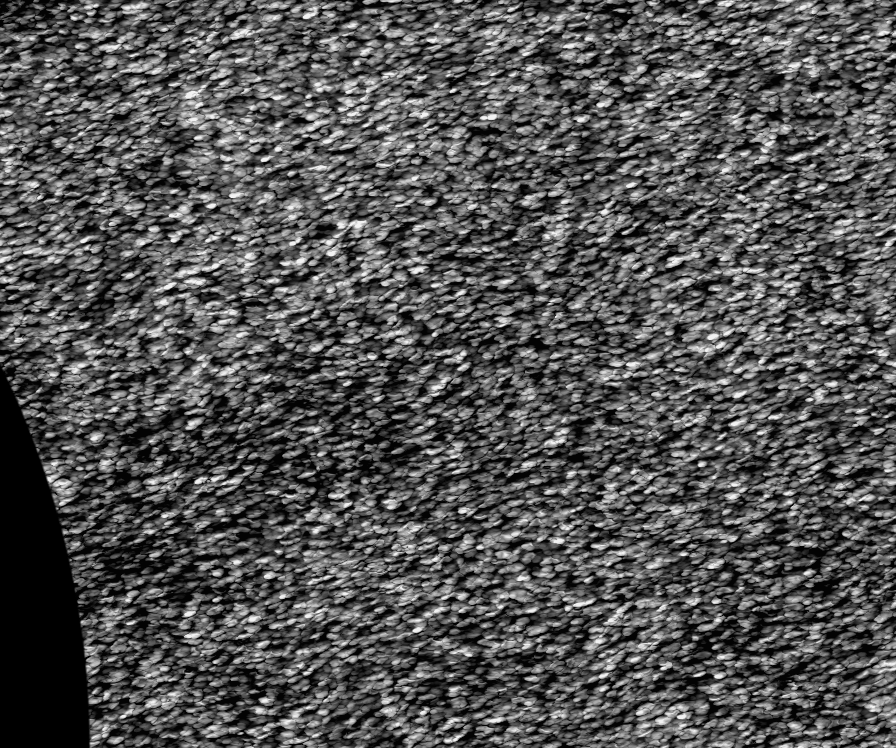
A WebGL 1 fragment shader for this texture:

```glsl
precision highp float;
// Rough grey stone grain in raking light, cut by a black disc at the lower left.

uniform vec2 u_resolution;

vec3 hash3(vec2 cell) {
  vec3 q = fract(cell.xyx * vec3(0.1031, 0.1030, 0.0973));
  q += dot(q, q.yxz + 33.33);
  return fract((q.xxy + q.yzz) * q.zyx);
}

vec2 rotate(vec2 p, float angle) {
  float c = cos(angle), s = sin(angle);
  return vec2(c * p.x + s * p.y, c * p.y - s * p.x);
}

// Cellular noise: flat soft-edged grains of random tone, the brightest one on top
float grains(vec2 p) {
  vec2 cell = floor(p);
  float brightest = 0.0;
  for (int j = -1; j <= 1; j++) {
    for (int i = -1; i <= 1; i++) {
      vec2 neighbour = cell + vec2(float(i), float(j));
      vec3 random = hash3(neighbour + 200.0);
      float d = length(p - neighbour - random.xy);
      brightest = max(brightest, random.z * (1.0 - smoothstep(0.3, 1.0, d)));
    }
  }
  return brightest;
}

float glow(vec2 p, vec2 centre, vec2 size) {
  vec2 q = rotate(p - centre, 0.5) / size;
  return exp(-dot(q, q));
}

// Broad light and shade across the surface
float lighting(vec2 p) {
  float light = 0.01 * sin(p.x * 9.0 - p.y * 14.0) + 0.01 * sin(p.x * 5.0 + p.y * 21.0);
  light += 0.07 * glow(p, vec2(0.35, 0.77), vec2(0.35, 0.20));
  light += 0.05 * glow(p, vec2(1.00, 0.70), vec2(0.30, 0.18));
  light -= 0.07 * glow(p, vec2(0.38, 0.40), vec2(0.35, 0.10));
  light -= 0.09 * glow(p, vec2(0.15, 0.25), vec2(0.12, 0.13));
  light -= 0.14 * glow(p, vec2(1.08, 0.17), vec2(0.16, 0.08));
  light -= 0.35 * glow(p, vec2(0.00, 1.00), vec2(0.06, 0.05));
  return light;
}

void main() {
  vec2 p = gl_FragCoord.xy / u_resolution.y;
  vec2 bent = p + 0.004 * sin(p.yx * vec2(23.0, 17.0) + 2.0 * sin(p * 11.0));

  // Fine and middle grains; they also push the main grains out of round
  float fine = grains(rotate(bent, 0.08) * vec2(108.0, 210.0) + 53.0);
  float middle = grains(rotate(bent, 0.45) * vec2(48.0, 104.0) + 17.0);
  vec2 push = vec2(0.7, 0.5) * (fine - 0.45) + vec2(-0.6, 0.5) * (middle - 0.45);

  // Main grains, lit from above so that each drops a dark gap below it
  vec2 q = rotate(bent, 0.15) * vec2(78.0, 152.0) + push;
  float lit = grains(q);
  float relief = lit - grains(q + vec2(-0.15, 0.5));
  float grain = 0.45 * lit + 0.36 * relief + 0.36 * middle + 0.35 * fine;

  // Diagonal clumps at two larger scales
  float clumps = 0.17 * (grains(rotate(bent, 0.55) * vec2(20.0, 46.0)) - 0.45);
  clumps += 0.08 * (grains(rotate(bent, 0.65) * vec2(7.0, 16.0) + 31.0) - 0.45);

  float tone = clamp(grain - 0.21 + clumps + lighting(p), 0.01, 0.95);

  // Black disc reaching in from the left
  float edge = length(p - vec2(-1.04, 0.0)) - 1.16;
  tone *= smoothstep(-0.002, 0.002, edge);

  gl_FragColor = vec4(vec3(tone), 1.0);
}
```
